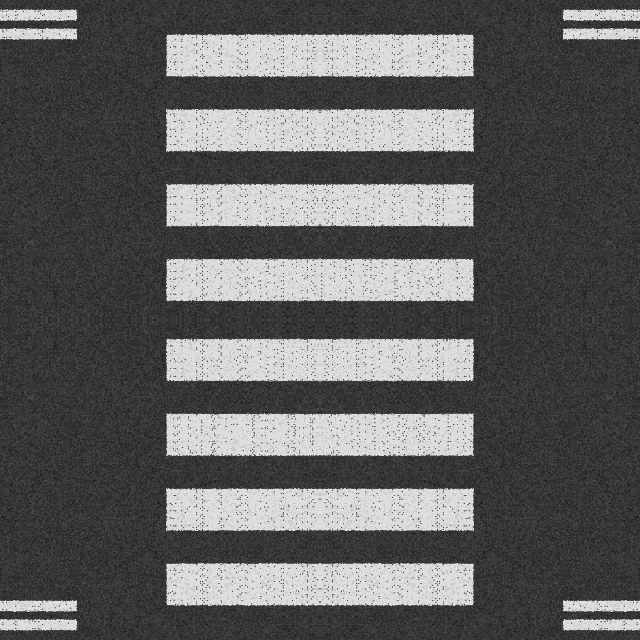
This pattern is drawn by a Shadertoy shader. Its source:

```glsl
#define ASPHALT_DARK 0.13
#define ASPHALT_RANGE 0.16
#define PAINT 0.87
#define GRAIN_CELLS 480.0
#define SPECK_CELLS 340.0
#define STRIPE_PITCH 0.1169
#define STRIPE_FIRST 0.0625
#define STRIPE_HALF vec2(0.2396, 0.0325)
#define DASH_START 0.38
#define DASH_HALF 0.0082
#define WEAR 0.07
#define EDGE_ROUGHNESS 0.0026

float hash(vec2 p) {
    vec3 q = fract(p.xyx * 0.1031);
    q += dot(q, q.yzx + 33.33);
    return fract((q.x + q.y) * q.z);
}

// Value of the nearest jittered cell, with a bell-shaped spread around 0.5
float cellGrain(vec2 p) {
    vec2 base = floor(p), nearestId = base;
    float nearest = 9.0;
    for (int y = -1; y <= 1; y++)
    for (int x = -1; x <= 1; x++) {
        vec2 id = base + vec2(x, y);
        vec2 site = id + vec2(hash(id + 3.7), hash(id + 71.3));
        float d = dot(p - site, p - site);
        if (d < nearest) { nearest = d; nearestId = id; }
    }
    return 0.5 * (hash(nearestId + 19.1) + hash(nearestId + 143.9));
}

float mottle(vec2 p) {
    return sin(p.x * 71.0 + 2.0 * sin(p.y * 43.0)) * sin(p.y * 83.0 + 2.0 * sin(p.x * 57.0))
         + 0.6 * sin(p.x * 167.0 + p.y * 61.0) * sin(p.y * 149.0 - p.x * 47.0);
}

float boxDistance(vec2 p, vec2 halfSize) {
    vec2 q = abs(p) - halfSize;
    return length(max(q, 0.0)) + min(max(q.x, q.y), 0.0);
}

// Dark chips in the paint: short vertical repeats, denser along worn columns
float specks(vec2 p, float seed, float pixel) {
    vec2 cell = p * SPECK_CELLS;
    vec2 id = floor(cell);
    float x = (id.x + 0.5) / SPECK_CELLS;
    float column = pow(0.5 + 0.5 * cos(6.2832 * (x - 0.121) / 0.0625), 30.0);
    float density = WEAR + 0.25 * column + 0.04 * sin(x * 190.0) * sin(x * 517.0);
    vec2 tile = vec2(id.x, mod(id.y, 4.0));
    float present = step(hash(tile + 11.0), density)
                  * step(hash(id + seed * 17.0 + 207.0), 0.75);
    present = max(present, step(hash(id + seed * 29.0 + 411.0), 0.02));
    vec2 jitter = 0.4 * (vec2(hash(tile + 37.0), hash(id + 59.0)) - 0.5);
    float blur = 0.5 * SPECK_CELLS * pixel;
    float d = length(cell - id - 0.5 - jitter) - 0.32;
    return present * (1.0 - smoothstep(-blur, blur, d));
}

void mainImage(out vec4 fragColor, in vec2 fragCoord) {
    vec2 uv = fragCoord / iResolution.xy;
    float pixel = 1.0 / min(iResolution.x, iResolution.y);
    vec2 mirrored = abs(uv - 0.5);

    // Asphalt
    float grain = cellGrain(mirrored * GRAIN_CELLS);
    float asphalt = ASPHALT_DARK + ASPHALT_RANGE * grain + 0.006 * mottle(mirrored);

    // Four stripes on each side of the centre line
    float k = clamp(round((mirrored.y - STRIPE_FIRST) / STRIPE_PITCH), 0.0, 3.0);
    float row = uv.y > 0.5 ? k : -1.0 - k;
    float localY = mirrored.y - STRIPE_FIRST - k * STRIPE_PITCH;
    float stripe = boxDistance(vec2(mirrored.x, localY), STRIPE_HALF);

    // Paired dashes entering from the corners
    float dashY = abs(abs(mirrored.y - 0.4616) - 0.0147) - DASH_HALF;
    float dash = max(DASH_START - mirrored.x, dashY);

    // Two stripes carry a displaced wear pattern
    float shift = row == -2.0 ? 0.143 : (row == 0.0 && uv.x > 0.5 ? 0.06 : 0.0);
    vec2 wearPoint = vec2(abs(uv.x - 0.5 - shift), localY);
    float chips = specks(wearPoint, row + 5.0, pixel);

    // Rough-edged paint over the asphalt
    float paint = PAINT - 0.09 * smoothstep(0.58, 0.78, grain);
    paint = mix(paint, asphalt, 0.9 * chips);
    float d = min(stripe, dash) + EDGE_ROUGHNESS * (grain - 0.5);
    float coverage = 1.0 - smoothstep(-0.6 * pixel, 0.6 * pixel, d);
    fragColor = vec4(vec3(mix(asphalt, paint, coverage)), 1.0);
}
```
